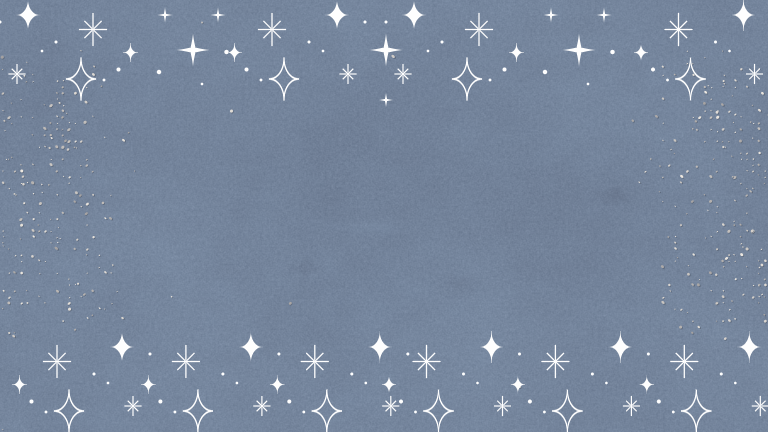
Reproduce this background procedurally as a WebGL 2 fragment shader.

```glsl
#version 300 es
precision highp float;

#define CANVAS vec2(768.0, 432.0)
#define WALL_DARK vec3(0.425, 0.482, 0.572)
#define WALL_LIGHT vec3(0.486, 0.556, 0.650)
#define FLECK_DIM vec3(0.64, 0.63, 0.63)
#define FLECK_BRIGHT vec3(0.93, 0.91, 0.88)
#define INK vec3(0.995)
#define GRAIN 0.045
#define FLECK_DENSITY 0.34
#define TILE_STEP 128.9
#define TILE_GROUP 369.5

uniform vec2 u_resolution;
out vec4 fragColor;

vec2 hash2(vec2 p) {
  vec3 q = fract(p.xyx * vec3(0.1031, 0.1030, 0.0973));
  q += dot(q, q.yzx + 33.33);
  return fract((q.xx + q.yz) * q.zy);
}

// Gradient noise, roughly -0.7 to 0.7
float corner(vec2 cell, vec2 f, vec2 o) {
  return dot(hash2(cell + o) * 2.0 - 1.0, f - o);
}

float noise(vec2 p) {
  vec2 i = floor(p), f = p - i;
  vec2 u = f * f * f * (f * (f * 6.0 - 15.0) + 10.0);
  return mix(mix(corner(i, f, vec2(0, 0)), corner(i, f, vec2(1, 0)), u.x),
             mix(corner(i, f, vec2(0, 1)), corner(i, f, vec2(1, 1)), u.x), u.y);
}

float fbm(vec2 p) {
  float sum = 0.0, gain = 1.0;
  for (int i = 0; i < 5; i++) {
    sum += gain * noise(p);
    p = mat2(1.6, 1.2, -1.2, 1.6) * p + 17.3;
    gain *= 0.58;
  }
  return sum;
}

float smudge(vec2 p, vec2 center, vec2 size) {
  vec2 q = (p - center) / size;
  return exp(-dot(q, q));
}

// Four-pointed star bounded by concave arcs
float star(vec2 p, vec2 size) {
  vec2 q = abs(p) / size;
  float d = max(1.0 - length(1.0 - q), max(q.x, q.y) - 1.0);
  return d * 2.0 * size.x * size.y / (size.x + size.y);
}

// Thin cross with tapered arms
float sparkle(vec2 p, float size) {
  vec2 q = abs(p) / size;
  float a = max(q.x, q.y), b = min(q.x, q.y);
  return size * max(b - 0.18 * pow(max(1.0 - a, 0.0), 1.4), a - 1.0);
}

float spoke(vec2 p, float len) {
  return length(vec2(max(p.x - len, 0.0), p.y));
}

float asterisk(vec2 p, float size, float halfWidth) {
  vec2 q = abs(p);
  vec2 diagonal = vec2(q.x + q.y, q.x - q.y) * 0.7071;
  float d = min(spoke(q.yx, size), spoke(q, size * 0.84));
  return min(d, spoke(diagonal, size * 0.72)) - halfWidth;
}

float dotAt(vec2 p, vec2 center, float radius) {
  return length(p - center) - radius;
}

// Ornament group hung from its large star
float motif(vec2 p) {
  float d = star(p, vec2(11.5, 15.5));
  d = min(d, asterisk(p - vec2(65, -14.5), 16.0, 0.65));
  d = min(d, star(p - vec2(102.5, -37.5), vec2(7.0, 9.0)));
  d = min(d, abs(star(p - vec2(53, -64), vec2(14.5, 20.5))) - 0.75);
  d = min(d, asterisk(p - vec2(-11, -59), 9.5, 0.6));
  d = min(d, dotAt(p, vec2(-28, -7), 1.5));
  d = min(d, dotAt(p, vec2(28, -27), 1.5));
  d = min(d, dotAt(p, vec2(14, -36), 1.3));
  d = min(d, dotAt(p, vec2(90.5, -54.5), 2.0));
  return min(d, dotAt(p, vec2(76, -65), 1.4));
}

float ornaments(vec2 p) {
  float d = 1e3;
  // Bottom border: two groups of three motifs
  for (int i = 0; i < 6; i++) {
    float x = 122.0 + TILE_STEP * float(i % 3) + TILE_GROUP * float(i / 3);
    d = min(d, motif(vec2(x - p.x, p.y - 85.0)));
  }
  // Top border: two mirrored pairs
  for (int i = 0; i < 2; i++) {
    float k = float(i), y = p.y - 417.0;
    d = min(d, motif(vec2(p.x - 28.0 - 386.0 * k, y)));
    d = min(d, motif(vec2(337.0 + 406.5 * k - p.x, y)));
  }
  // Sparkles between the motifs
  float column = clamp(round(p.x / 193.0), 1.0, 3.0);
  d = min(d, sparkle(vec2(p.x - 193.0 * column, p.y - 382.0), 17.0));
  float pairX = abs(abs(p.x - 384.5) - 193.0) - 26.5;
  d = min(d, sparkle(vec2(pairX, p.y - 417.0), 8.0));
  d = min(d, sparkle(p - vec2(386, 332), 7.5));
  vec2 q = vec2(p.x - 386.0 * step(386.0, p.x), p.y);
  d = min(d, dotAt(q, vec2(159, 360), 2.2));
  d = min(d, dotAt(q, vec2(226.5, 380), 2.2));
  return min(d, dotAt(q, vec2(202, 348), 1.3));
}

vec3 wall(vec2 p) {
  float tone = 0.57 + 0.30 * fbm(p / 130.0) + 0.16 * fbm(p / vec2(32.0, 22.0) + 40.0);
  tone -= 0.27 * smudge(p, vec2(400, 265), vec2(230, 95));
  tone -= 0.20 * smudge(p, vec2(30, 320), vec2(75, 90));
  tone -= 0.20 * smudge(p, vec2(765, 260), vec2(45, 130));
  tone += 0.22 * smudge(p, vec2(370, 205), vec2(45, 7));
  // Worn patches with ragged edges
  vec2 w = p + 9.0 * vec2(noise(p / 7.0), noise(p / 7.0 + 50.0));
  tone -= 0.45 * smudge(w, vec2(615, 236), vec2(18, 8));
  tone -= 0.40 * smudge(w, vec2(306, 164), vec2(14, 5));
  tone -= 0.35 * smudge(w, vec2(462, 148), vec2(16, 8));
  float grain = noise(p / 1.7) + 0.7 * noise(p / 3.6 + 9.0);
  return mix(WALL_DARK, WALL_LIGHT, clamp(tone, -0.3, 1.15)) + GRAIN * grain;
}

// Scattered flecks near both sides, each with a small shadow
vec3 addFlecks(vec3 color, vec2 p, float pixel) {
  for (int i = 0; i < 2; i++) {
    float size = 6.0 + 3.0 * float(i);
    vec2 cell = floor(p / size), center = (cell + 0.5) * size;
    vec2 pick = hash2(cell + 71.0 * float(i)), shift = hash2(cell + 137.0);
    float side = min(center.x, CANVAS.x - center.x);
    float density = smoothstep(145.0, 35.0, side) * smoothstep(80.0, 130.0, center.y)
      * smoothstep(390.0, 335.0, center.y) * clamp(0.65 + 1.1 * noise(center / 45.0), 0.0, 1.0);
    float present = step(pick.x, FLECK_DENSITY * density);
    float radius = mix(0.5, 1.6, pick.y * pick.y);
    vec2 q = p - center - (shift - 0.5) * (size - 4.5);
    q.x += (shift.y - 0.5) * q.y;
    float shade = clamp(0.5 - dotAt(q, vec2(0.8, -0.8), radius) / pixel, 0.0, 1.0);
    float light = clamp(0.5 - dotAt(q, vec2(0), radius) / pixel, 0.0, 1.0);
    color = mix(color, WALL_DARK * 0.72, 0.6 * present * shade);
    color = mix(color, mix(FLECK_DIM, FLECK_BRIGHT, shift.x), present * light);
  }
  return color;
}

void main() {
  float pixel = CANVAS.y / u_resolution.y;
  vec2 p = gl_FragCoord.xy * pixel;
  vec3 color = addFlecks(wall(p), p, pixel);
  float cover = clamp(0.5 - ornaments(p) / pixel, 0.0, 1.0);
  fragColor = vec4(mix(color, INK, cover), 1.0);
}
```
